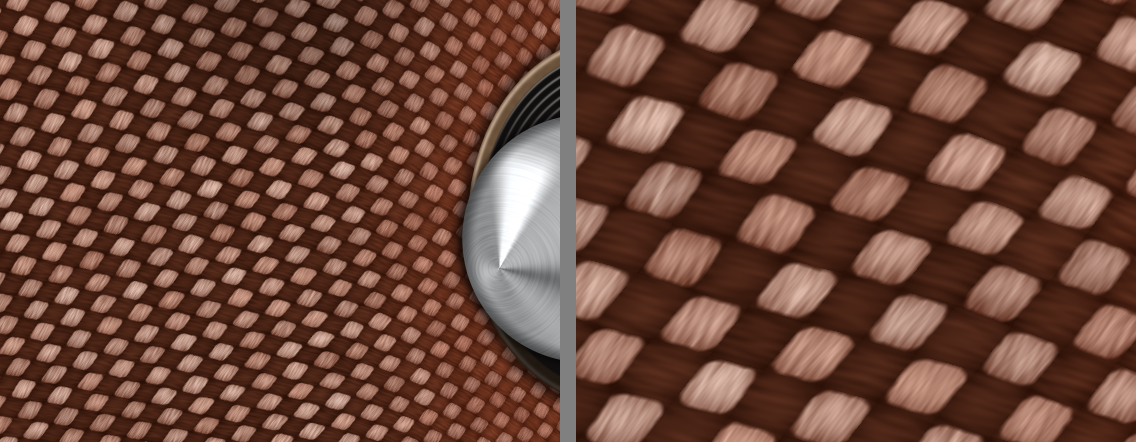
Left: the whole. Right: its middle third, enlarged.
A Shadertoy shader for this texture:

```glsl
vec2 hash2(vec2 p) {
    p = vec2(dot(p, vec2(127.1, 311.7)), dot(p, vec2(269.5, 183.3)));
    return fract(sin(p) * 43758.5);
}

// Gradient noise, roughly -0.7 to 0.7
float noise(vec2 p) {
    vec2 i = floor(p), f = fract(p);
    vec2 s = f * f * f * (f * (f * 6.0 - 15.0) + 10.0);
    vec2 e = vec2(0, 1);
    float a = dot(hash2(i) * 2.0 - 1.0, f);
    float b = dot(hash2(i + e.yx) * 2.0 - 1.0, f - e.yx);
    float c = dot(hash2(i + e.xy) * 2.0 - 1.0, f - e.xy);
    float d = dot(hash2(i + e.yy) * 2.0 - 1.0, f - e.yy);
    return mix(mix(a, b, s.x), mix(c, d, s.x), s.y);
}

float coverage(float dist, float pixel) {
    return clamp(0.5 - dist / pixel, 0.0, 1.0);
}

float roundedBox(vec2 p, float halfSize, float radius) {
    vec2 q = abs(p) - halfSize + radius;
    return length(max(q, 0.0)) + min(max(q.x, q.y), 0.0) - radius;
}

// Bent weave coordinates: one unit per thread crossing
vec2 weaveCoords(vec2 p) {
    vec2 d = p - vec2(2.96, 3.17);
    d += 0.025 * vec2(noise(p * 2.0), noise(p * 2.0 + 31.0));
    float squeeze = max(d.x - 1.5, 0.0);
    float column = 2.11 * d.x + 0.59 * d.y + 0.25 * squeeze * squeeze;
    float row = 1.07 * d.x - 2.98 * d.y
              + 0.045 * d.y * d.y - 0.05 * d.x * d.x - 0.06 * d.x * d.y;
    return vec2(column + row, column - row);
}

vec3 fabric(vec2 p) {
    vec2 w = weaveCoords(p);
    vec2 cell = floor(w + 0.5), f = w - cell;
    vec2 rnd = hash2(cell);
    float raised = 1.0 - mod(cell.x + cell.y, 2.0);
    float nearMetal = smoothstep(4.2, 6.8, p.x - 0.12 * abs(p.y - 3.0));

    // Sunken dark threads
    float fibre = noise(vec2(w.x * 1.5, w.y * 8.0));
    float depth = 1.0 - 2.2 * dot(f, f);
    vec3 sunken = mix(vec3(0.16, 0.06, 0.025), vec3(0.35, 0.18, 0.115),
                      clamp(0.58 * depth + 0.45 * fibre + 0.2 * rnd.x, 0.0, 1.0));
    sunken = mix(sunken, sunken * 1.25 + vec3(0.06, 0.02, 0.01), nearMetal);

    // Raised light tufts with strands along their length
    float strand = noise(vec2(w.x * 9.0 + f.y * 1.5, w.y * 1.3))
                 + 0.5 * noise(vec2(w.x * 19.0, w.y * 2.5));
    float bulge = 1.0 - 2.6 * f.y * f.y - 1.5 * f.x * f.x;
    float light = 0.72 * bulge + 0.5 * strand + 0.28 * (rnd.x - 0.5) + 0.25 * f.y;
    vec3 tuft = mix(vec3(0.40, 0.22, 0.16), vec3(0.80, 0.67, 0.615),
                    clamp(light + 0.08, 0.0, 1.1));
    tuft *= mix(vec3(1), vec3(0.98, 0.90, 0.86), rnd.y);
    tuft *= mix(vec3(1), vec3(0.88, 0.76, 0.72), nearMetal);

    float edge = roundedBox(f, 0.49, 0.25) + 0.04 * noise(w * 5.0);
    vec3 color = mix(sunken, tuft, raised * (1.0 - smoothstep(-0.08, 0.03, edge)));

    // Broad light falloff toward the upper middle
    float shade = length((p - vec2(4.0, 6.3)) / vec2(3.0, 2.6));
    return color * mix(0.80, 1.04, smoothstep(0.1, 1.1, shade));
}

// Brushed cone lit in sectors around its tip
vec3 metalCone(vec2 p, float dist) {
    vec2 d = p - vec2(6.85, 2.38);
    float r = length(d), angle = atan(d.y, d.x);
    float brushed = noise(vec2(r * 38.0, 1.5 * d.x / (r + 0.01)));
    float tone = 0.64 + 0.08 * sin(angle * 2.0 + 0.6) + 0.09 * brushed;
    float glint = smoothstep(0.95, 1.18, angle) * (1.0 - smoothstep(1.42, 1.72, angle));
    tone += 0.38 * glint * (1.0 - smoothstep(1.3, 1.9, r));
    tone -= 0.22 * exp(-pow((angle + 0.18) / 0.22, 2.0));
    tone += 0.10 * exp(-pow((angle + 0.8) / 0.25, 2.0));
    tone *= mix(0.55, 1.0, smoothstep(0.0, 0.22, -dist));
    return tone * vec3(0.98, 0.99, 1.0);
}

// Brass rim around a dark grooved hollow
vec3 socket(vec2 p, float dist) {
    float groove = 0.5 + 0.5 * sin(dist * 58.0);
    vec3 hollow = mix(vec3(0.06, 0.05, 0.05), vec3(0.42, 0.41, 0.40),
                      pow(groove, 4.0) * smoothstep(3.5, 5.0, p.y));
    float sheen = exp(-pow((dist + 0.04) / 0.03, 2.0));
    vec3 brass = vec3(0.42, 0.32, 0.23) + 0.30 * sheen + 0.05 * noise(p * 9.0);
    float lit = smoothstep(1.2, 2.6, p.y);
    return mix(hollow, brass * mix(0.3, 1.0, lit), smoothstep(-0.20, -0.16, dist));
}

void mainImage(out vec4 fragColor, in vec2 fragCoord) {
    float pixel = 7.68 / iResolution.x;
    vec2 p = fragCoord * pixel;

    float rim = (length((p - vec2(8.45, 3.03)) / vec2(2.03, 2.54)) - 1.0) * 2.2;
    float cone = length(p - vec2(8.04, 2.79)) - 1.70;

    vec3 color = fabric(p);
    color *= mix(0.5, 1.0, smoothstep(0.0, 0.22, min(rim, cone)));
    color = mix(color, socket(p, rim), coverage(rim, pixel));
    color *= mix(0.6, 1.0, smoothstep(0.0, 0.10, cone));
    color = mix(color, metalCone(p, cone), coverage(cone, pixel));
    fragColor = vec4(clamp(color, 0.0, 1.0), 1.0);
}
```
